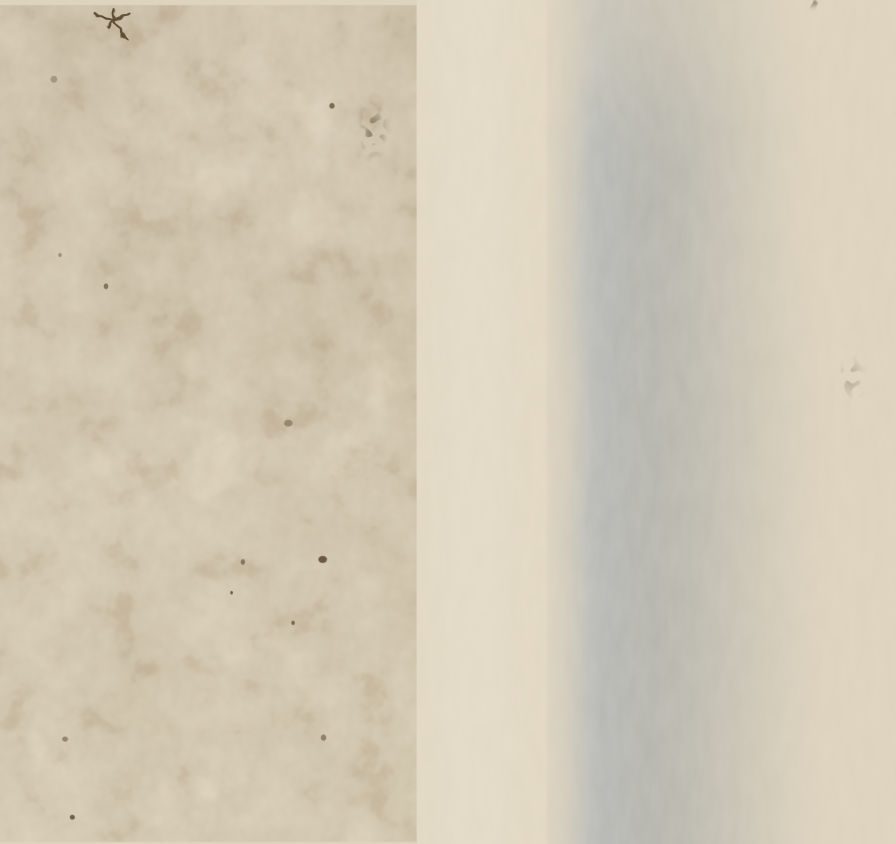
Give the GLSL for this texture, as a Shadertoy shader.

```glsl
float hash(vec2 p) {
    vec3 q = fract(vec3(p.xyx) * 0.1031);
    q += dot(q, q.yzx + 33.33);
    return fract((q.x + q.y) * q.z);
}

vec2 gradientAt(vec2 cell) {
    float angle = 6.2832 * hash(cell);
    return vec2(cos(angle), sin(angle));
}

float gradientNoise(vec2 p) {
    vec2 i = floor(p), f = fract(p);
    vec2 u = f * f * f * (f * (f * 6.0 - 15.0) + 10.0);
    vec2 e = vec2(1.0, 0.0);
    float bottom = mix(dot(gradientAt(i), f), dot(gradientAt(i + e), f - e), u.x);
    float top = mix(dot(gradientAt(i + e.yx), f - e.yx), dot(gradientAt(i + 1.0), f - 1.0), u.x);
    return mix(bottom, top, u.y);
}

float fbm(vec2 p, int octaves) {
    float sum = 0.0, amplitude = 0.6;
    for (int i = 0; i < octaves; i++) {
        sum += amplitude * gradientNoise(p);
        p = mat2(1.6, 1.2, -1.2, 1.6) * p + 17.3;
        amplitude *= 0.55;
    }
    return sum;
}

float segmentDistance(vec2 p, vec2 a, vec2 b) {
    vec2 d = b - a;
    return length(p - a - d * clamp(dot(p - a, d) / dot(d, d), 0.0, 1.0));
}

float above(float edge, float x, float soft) {
    return smoothstep(edge - soft, edge + soft, x);
}

// One jittered speck in some of the cells
float specks(vec2 p, float cellSize, float density, float radius, float soft) {
    vec2 cell = floor(p / cellSize);
    vec2 jitter = 0.15 + 0.7 * vec2(hash(cell + 3.7), hash(cell + 41.2));
    vec2 offset = p - (cell + jitter) * cellSize;
    offset.x *= 0.8 + 0.5 * hash(cell + 8.1);
    float r = radius * (0.5 + 0.6 * hash(cell + 23.5));
    float present = step(hash(cell + 71.9), density);
    return present * (1.0 - above(r, length(offset), soft)) * (0.4 + 0.6 * hash(cell + 5.3));
}

// Short crooked branches around a centre
float twig(vec2 p, vec2 centre, float width, float soft) {
    vec2 q = p - centre + 0.004 * vec2(gradientNoise(p * 130.0), gradientNoise(p * 130.0 + 9.0));
    float d = 1.0;
    for (int i = 0; i < 5; i++) {
        float k = float(i), angle = 0.4 + 1.22 * k;
        float reach = i % 2 == 0 ? 0.02 + 0.002 * k : 0.011;
        d = min(d, segmentDistance(q, vec2(0.0), reach * vec2(cos(angle), sin(angle))));
    }
    return 1.0 - above(width, d, soft);
}

// Faint broken mark
float smudge(vec2 p, vec2 centre, vec2 size) {
    float falloff = exp(-dot((p - centre) / size, (p - centre) / size));
    return falloff * smoothstep(0.02, 0.28, gradientNoise(p * 95.0));
}

vec3 agedPaper(vec2 uv, vec2 p) {
    float broad = fbm(p * vec2(5.0, 4.0), 3);
    float mottle = fbm(p * 17.0 + 5.0, 4);
    float grain = fbm(p * vec2(75.0, 60.0), 2);
    vec3 color = mix(vec3(0.815, 0.768, 0.682), vec3(0.828, 0.785, 0.695), 1.0 - uv.y);
    color += vec3(0.040, 0.045, 0.052) * broad;
    color += vec3(0.050, 0.056, 0.060) * mottle + 0.022 * grain;
    color -= vec3(0.025, 0.035, 0.045) * smoothstep(0.12, 0.4, -mottle);
    color += 0.025 * smoothstep(0.15, 0.4, fbm(p * 10.0 + 31.0, 3));
    color -= vec3(0.012, 0.014, 0.018) * smoothstep(0.39, 0.465, uv.x);
    return color;
}

vec3 washedPaper(vec2 uv, vec2 p) {
    float fibres = fbm(p * vec2(65.0, 22.0), 3);
    vec3 color = mix(vec3(0.888, 0.850, 0.770), vec3(0.872, 0.831, 0.750), above(0.61, uv.x, 0.003));
    color += vec3(0.004, 0.008, 0.014) * exp(-pow((uv.x - 0.53) / 0.045, 2.0));

    // Grey wash: firm left side, long soft right side
    float sway = 0.018 * fbm(p * vec2(3.0, 5.0), 2);
    float rise = 0.10 * above(0.612, uv.x, 0.004) + 0.90 * smoothstep(0.612, 0.675, uv.x + sway * 0.5);
    float fall = 1.0 - smoothstep(0.71, 0.945 - 0.03 * smoothstep(0.5, 1.0, uv.y), uv.x + sway);
    float strength = 1.0 - 0.45 * smoothstep(0.78, 1.02, uv.y);
    float wash = rise * fall * strength;
    vec3 grey = mix(vec3(0.735, 0.745, 0.738), vec3(0.728, 0.724, 0.692), smoothstep(0.63, 0.74, uv.x));
    color = mix(color, grey, wash);
    return color + fibres * mix(0.012, 0.030, wash);
}

void mainImage(out vec4 fragColor, in vec2 fragCoord) {
    vec2 uv = fragCoord / iResolution.xy;
    vec2 p = fragCoord / iResolution.y;
    float soft = max(0.0010, 0.8 / iResolution.y);
    vec3 ink = vec3(0.30, 0.23, 0.14);

    // Left sheet with its marks
    vec3 aged = agedPaper(uv, p);
    aged = mix(aged, ink, 0.8 * specks(p, 0.105, 0.32, 0.0038, soft));
    aged = mix(aged, ink, 0.85 * twig(p, vec2(0.135, 0.976), 0.0016, soft));
    aged = mix(aged, ink, 0.5 * smudge(p, vec2(0.442, 0.845), vec2(0.012, 0.022)));

    // Right sheet with faint marks near its edge
    vec3 washed = washedPaper(uv, p);
    washed = mix(washed, ink, 0.25 * smudge(p, vec2(1.008, 0.553), vec2(0.012, 0.018)));
    washed = mix(washed, ink, 0.45 * smudge(p, vec2(0.964, 0.998), vec2(0.008, 0.006)));

    // Join the sheets and trim the left one
    float inside = (1.0 - above(0.994, uv.y, soft)) * above(0.0025, uv.y, soft);
    aged = mix(vec3(0.870, 0.830, 0.740), aged, inside);
    vec3 color = mix(aged, washed, above(0.465, uv.x, soft));
    fragColor = vec4(clamp(color, 0.0, 1.0), 1.0);
}
```
